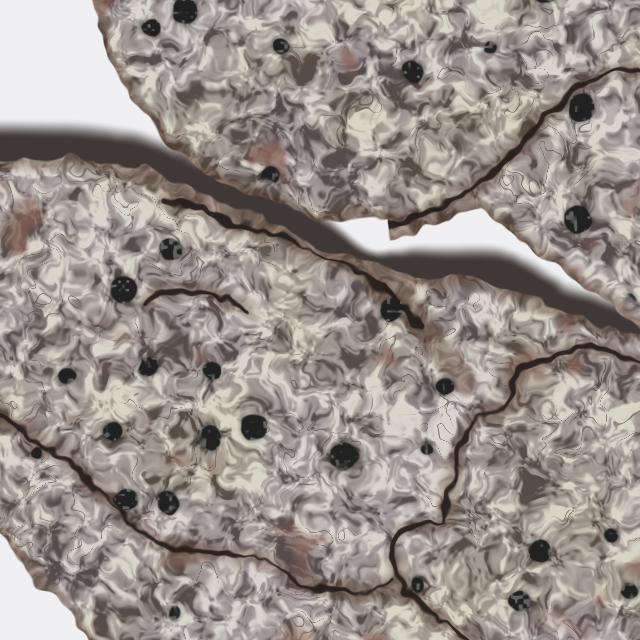
Give the GLSL for this texture, as a three.js fragment shader.

```glsl
varying vec2 vUv;

const vec3 PAPER = vec3(0.94, 0.94, 0.95);
const vec3 SHADOW = vec3(0.25, 0.22, 0.21);
const vec3 BARK_DARK = vec3(0.34, 0.30, 0.28);
const vec3 BARK_MID = vec3(0.63, 0.595, 0.575);
const vec3 BARK_PALE = vec3(0.85, 0.835, 0.785);
const vec3 RIM_BROWN = vec3(0.40, 0.325, 0.285);
const vec3 RUST = vec3(0.53, 0.38, 0.33);
const vec3 CRACK = vec3(0.14, 0.11, 0.10);
const vec3 DISC = vec3(0.13, 0.13, 0.135);
const float EDGE = 0.002;
const float GRAIN_SCALE = 42.0;
const float GRAIN_CONTRAST = 2.3;
const float DISC_CELLS = 8.0;
const float DISC_CHANCE = 0.62;
const float CRACK_WIDTH = 0.0042;

float hash(vec2 p) {
  return fract(sin(dot(p, vec2(127.1, 311.7))) * 43758.5453);
}

float noise(vec2 p) {
  vec2 i = floor(p), f = fract(p);
  f = f * f * (3.0 - 2.0 * f);
  return mix(mix(hash(i), hash(i + vec2(1, 0)), f.x),
             mix(hash(i + vec2(0, 1)), hash(i + vec2(1, 1)), f.x), f.y);
}

float fbm(vec2 p) {
  float sum = 0.0, weight = 1.0, total = 0.0;
  for (int i = 0; i < 3; i++) {
    sum += weight * noise(p);
    total += weight;
    weight *= 0.8;
    p = mat2(1.6, 1.2, -1.2, 1.6) * p + 17.3;
  }
  return sum / total;
}

// Distance to a quadratic curve, walked in short segments
float curve(vec2 p, vec2 a, vec2 b, vec2 c) {
  float d = 1.0;
  vec2 last = a;
  for (int i = 1; i <= 10; i++) {
    float t = float(i) / 10.0;
    vec2 next = mix(mix(a, b, t), mix(b, c, t), t);
    vec2 along = next - last, to = p - last;
    float h = clamp(dot(to, along) / dot(along, along), 0.0, 1.0);
    d = min(d, length(to - along * h));
    last = next;
  }
  return d;
}

float cracks(vec2 p) {
  float d = curve(p, vec2(0.26, 0.685), vec2(0.52, 0.63), vec2(0.66, 0.49));
  d = min(d, curve(p, vec2(-0.01, 0.36), vec2(0.10, 0.31), vec2(0.19, 0.19)));
  d = min(d, curve(p, vec2(0.19, 0.19), vec2(0.25, 0.13), vec2(0.40, 0.125)));
  d = min(d, curve(p, vec2(0.40, 0.125), vec2(0.56, 0.04), vec2(0.61, 0.10)));
  d = min(d, curve(p, vec2(0.23, 0.52), vec2(0.27, 0.58), vec2(0.39, 0.515)));
  d = min(d, curve(p, vec2(1.01, 0.88), vec2(0.92, 0.91), vec2(0.84, 0.80)));
  d = min(d, curve(p, vec2(0.84, 0.80), vec2(0.73, 0.68), vec2(0.61, 0.65)));
  d = min(d, curve(p, vec2(1.01, 0.43), vec2(0.83, 0.50), vec2(0.79, 0.37)));
  d = min(d, curve(p, vec2(0.79, 0.37), vec2(0.69, 0.33), vec2(0.69, 0.18)));
  d = min(d, curve(p, vec2(0.69, 0.18), vec2(0.57, 0.18), vec2(0.63, 0.08)));
  return min(d, curve(p, vec2(0.63, 0.08), vec2(0.66, 0.04), vec2(0.74, -0.01)));
}

// Signed distance to the nearest scattered disc, negative inside
float discs(vec2 p) {
  vec2 home = floor(p * DISC_CELLS);
  float d = 1.0;
  for (int y = -1; y <= 1; y++) {
    for (int x = -1; x <= 1; x++) {
      vec2 cell = home + vec2(x, y);
      vec2 jitter = vec2(hash(cell + 3.1), hash(cell + 8.7));
      float radius = mix(0.009, 0.023, hash(cell + 5.3));
      float gap = length(p - (cell + 0.1 + 0.8 * jitter) / DISC_CELLS) - radius;
      if (hash(cell + 1.9) < DISC_CHANCE) d = min(d, gap);
    }
  }
  return d;
}

void main() {
  vec2 p = vUv;
  vec2 wobble = vec2(fbm(p * 14.0), fbm(p * 14.0 + 40.0)) - 0.5;
  vec2 q = p + 0.035 * wobble;

  // Outlines of the two lobes, positive inside
  float rightLobe = max(dot(q, vec2(0.594, 0.804)) - 0.988,
                        min(dot(q, vec2(-0.327, 0.945)) - 0.393, q.x - 0.61));
  float upper = max(0.425 - length(q - vec2(0.56, 1.08)), rightLobe);
  float brow = 0.75 - 0.19 * smoothstep(0.1, 0.72, q.x) - 0.08 * smoothstep(0.75, 1.0, q.x);
  float lower = min(0.9 * (brow - q.y), dot(q, vec2(0.74, 0.67)) - 0.104);
  float inside = max(upper, lower);

  // Mottled bark with pale grains and fine dark wrinkles
  float broad = fbm(p * 6.0 + 9.0);
  float grain = fbm(p * GRAIN_SCALE + 3.0 * wobble);
  float tone = 0.52 + GRAIN_CONTRAST * (grain - 0.5) + 0.5 * (broad - 0.5);
  vec3 bark = mix(BARK_DARK, BARK_MID, smoothstep(-0.1, 0.5, tone));
  bark = mix(bark, BARK_PALE, smoothstep(0.45, 1.0, tone));
  bark += vec3(0.0, -0.005, 0.05) * (noise(p * 11.0 + 5.0) - 0.45);
  float wrinkle = 1.0 - smoothstep(0.0, 0.045, abs(noise(p * 34.0 + 5.0 * wobble) - 0.5));
  bark = mix(bark, BARK_DARK, 0.65 * wrinkle * smoothstep(0.48, 0.72, noise(p * 19.0 + 31.0)));
  bark = mix(bark, RUST, 0.7 * smoothstep(0.66, 0.78, fbm(p * 7.0 + 61.0)));

  // Brown rims and the raised ridge
  float ridge = curve(q, vec2(0.2, 0.735), vec2(0.58, 0.65), vec2(0.73, 0.40));
  float rim = 1.0 - smoothstep(0.003, 0.022, inside);
  rim = max(rim, 1.0 - smoothstep(0.012, 0.027, ridge));
  vec3 rimColor = RIM_BROWN + 0.5 * (grain - 0.4);
  bark = mix(bark, rimColor, 0.8 * rim);

  // Cracks with stained borders
  float crack = cracks(q + 0.006 * (noise(p * 70.0) - 0.5));
  float width = CRACK_WIDTH * (0.25 + 1.2 * noise(p * 23.0));
  bark = mix(bark, rimColor, 0.65 * (1.0 - smoothstep(0.004, 0.022, crack)));
  bark = mix(bark, CRACK, 0.92 * (1.0 - smoothstep(width - EDGE, width + EDGE, crack)));

  // Black discs with faint grey flecks
  float disc = discs(p + 0.006 * (vec2(noise(p * 60.0), noise(p * 60.0 + 20.0)) - 0.5));
  float cover = (1.0 - smoothstep(-EDGE, EDGE, disc)) * smoothstep(0.02, 0.03, inside);
  vec3 discColor = DISC + 0.25 * smoothstep(0.62, 0.9, noise(p * 150.0));
  bark *= 1.0 - 0.18 * (1.0 - smoothstep(0.0, 0.008, disc)) * step(0.02, inside);
  bark = mix(bark, discColor, cover);

  // Bright ground with a blurred shadow above the lower lobe
  float height = p.y - brow + 0.02 * (noise(p * 9.0) - 0.5);
  float reach = 0.065 - 0.03 * exp(-pow((p.x - 0.58) / 0.06, 2.0));
  float shade = (1.0 - smoothstep(0.45 * reach, reach, height)) * step(0.3, p.y);
  vec3 ground = mix(PAPER, SHADOW, shade);

  gl_FragColor = vec4(mix(ground, bark, smoothstep(-EDGE, EDGE, inside)), 1.0);
}
```
